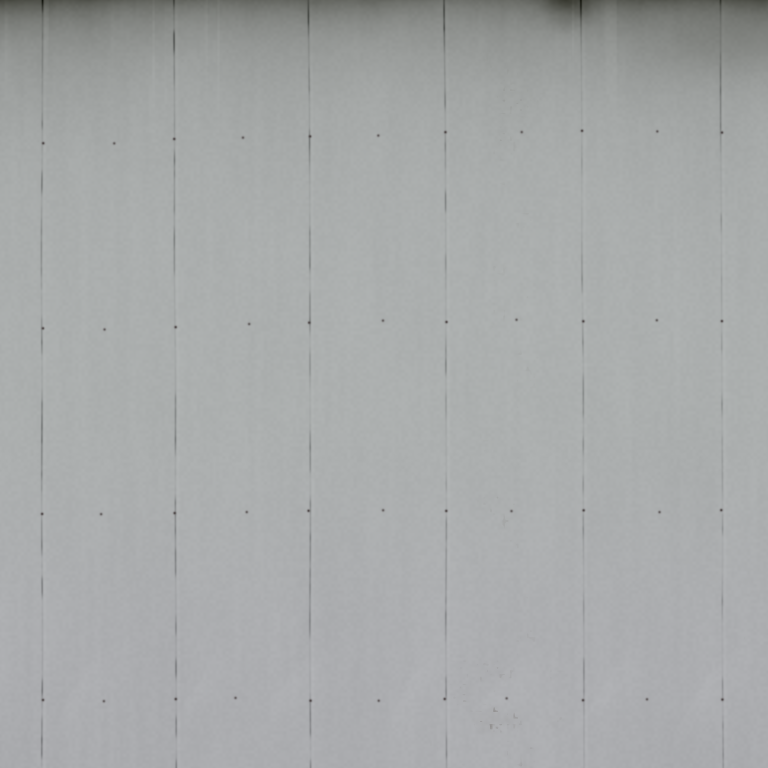
A WebGL 1 fragment shader for this texture:

```glsl
precision highp float;
// Pale grey metal cladding: six faint vertical seams, four rows of screws, soot along the top.
uniform vec2 u_resolution;

float hash(vec2 p) {
  vec3 q = fract(p.xyx * vec3(0.1031, 0.1030, 0.0973));
  q += dot(q, q.yzx + 33.33);
  return fract((q.x + q.y) * q.z);
}

float noise(vec2 p) {
  vec2 i = floor(p), f = fract(p);
  f = f * f * (3.0 - 2.0 * f);
  return mix(mix(hash(i), hash(i + vec2(1, 0)), f.x),
             mix(hash(i + vec2(0, 1)), hash(i + vec2(1, 1)), f.x), f.y);
}

float fbm(vec2 p) {
  float sum = 0.0, amp = 0.5;
  for (int i = 0; i < 4; i++) {
    sum += amp * noise(p);
    p = p * 2.03 + 17.1;
    amp *= 0.5;
  }
  return sum;
}

// Panels widen slightly to the right; the two functions are inverses.
float seamX(float i) { return 0.055 + 0.172 * i + 0.001 * i * i; }
float panelCoord(float x) {
  return (sqrt(0.029584 + 0.004 * (x - 0.055)) - 0.172) / 0.002;
}

// Gaussian blob, used for stains
float blob(vec2 p, vec2 center, vec2 size) {
  vec2 d = (p - center) / size;
  return exp(-dot(d, d));
}

void main() {
  vec2 uv = gl_FragCoord.xy / u_resolution;
  float pixel = 1.0 / min(u_resolution.x, u_resolution.y);
  float depth = 1.0 - uv.y;
  float panel = panelCoord(uv.x);

  // Painted sheet: slightly green in the middle, bluish below
  vec3 color = mix(vec3(0.672, 0.677, 0.688), vec3(0.674, 0.687, 0.685),
                   smoothstep(0.1, 0.5, uv.y));
  color += 0.008 * (hash(vec2(floor(panel) + 3.0, 7.0)) - 0.5);
  color += 0.022 * (fbm(uv * vec2(9.0, 5.0)) - 0.47);
  color += 0.016 * (noise(uv * 240.0) - 0.5);
  color += 0.010 * (noise(uv * vec2(110.0, 6.0)) - 0.5);

  // Soot under the top edge, heavier at the left and right
  float sides = 0.82 + 0.25 * smoothstep(0.30, 0.05, uv.x)
              + 0.16 * smoothstep(0.70, 0.85, uv.x);
  float soot = 0.205 * exp(-depth / 0.090) * sides
             + 0.16 * exp(-depth / 0.020) * sides * sides;
  soot *= 0.8 + 0.4 * fbm(uv * vec2(12.0, 14.0));
  soot += 0.22 * blob(uv, vec2(0.735, 1.0), vec2(0.030, 0.028))
        * (0.5 + 0.8 * noise(uv * vec2(30.0, 50.0)));
  soot += 0.05 * blob(uv, vec2(0.96, 0.94), vec2(0.12, 0.04));
  color -= soot * vec3(0.97, 0.99, 1.06);

  // Pale runs washed down through the soot
  float runs = smoothstep(0.65, 0.95, noise(vec2(uv.x * 130.0, uv.y * 3.0)));
  color += 0.025 * runs * smoothstep(0.20, 0.03, depth)
         * smoothstep(0.45, 0.60, noise(vec2(uv.x * 9.0, 4.0)));

  // Seams: soft hairlines that fade in and out, with a faint lip to the right
  float nearest = floor(panel + 0.5);
  float wander = 0.004 * (0.5 - uv.y) * (0.2 + 0.16 * nearest)
               + 0.002 * (noise(vec2(uv.y * 6.0, nearest * 9.0)) - 0.5);
  float seamDist = uv.x - seamX(nearest) - wander;
  float broken = 0.25 + 1.0 * smoothstep(0.25, 0.85, noise(vec2(nearest * 13.0, uv.y * 38.0)));
  broken *= 0.7 + 0.6 * noise(vec2(nearest * 5.0, uv.y * 110.0));
  broken *= 1.15 - 0.09 * nearest + 0.5 * smoothstep(0.75, 1.0, uv.y);
  float groove = exp(-pow(seamDist / (0.0011 + 0.25 * pixel), 2.0));
  float lip = exp(-pow((seamDist - 0.0035) / 0.002, 2.0));
  color -= 0.105 * groove * broken;
  color += 0.012 * lip;

  // Screws on each seam and, less evenly, at each panel centre
  float column = floor(panel * 2.0 + 0.5);
  float row = clamp(floor((uv.y - 0.088) / 0.2445 + 0.5), 0.0, 3.0);
  float loose = mod(column, 2.0);
  vec2 id = vec2(column + 5.0, row + 11.0);
  vec2 screw = vec2(seamX(column * 0.5), 0.089 + 0.241 * row);
  screw.y += 0.0055 * row * smoothstep(-0.1, 0.7, screw.x);
  screw += (vec2(hash(id), hash(id + 40.0)) - 0.5)
         * mix(vec2(0.003), vec2(0.024, 0.005), loose);
  float head = exp(-pow(length(uv - screw) / (0.0016 + 0.2 * pixel), 2.0));
  color = mix(color, vec3(0.28, 0.25, 0.25), head * (0.9 - 0.2 * loose));

  // Shallow diagonal creases around the lowest row
  float crease = fract(panel * 1.3 - uv.y * 5.0 + 0.3 * noise(uv * 8.0));
  color += 0.012 * smoothstep(0.0, 0.08, crease) * smoothstep(0.5, 0.08, crease)
         * blob(uv, vec2(uv.x, 0.10), vec2(1.0, 0.045));

  // Faint grime and tiny specks, mostly low in the fourth panel and at the right
  float grime = 0.25 * blob(uv, vec2(0.66, uv.y), vec2(0.035, 1.0))
              + blob(uv, vec2(0.66, 0.05), vec2(0.06, 0.07))
              + 0.5 * blob(uv, vec2(0.98, 0.16), vec2(0.03, 0.04));
  float patches = smoothstep(0.45, 0.75, fbm(uv * 32.0));
  float specks = smoothstep(0.78, 0.95, noise(uv * 230.0 + 9.0));
  color -= grime * patches * (0.018 + 0.13 * specks) * vec3(0.9, 1.0, 1.1);

  gl_FragColor = vec4(clamp(color, 0.0, 1.0), 1.0);
}
```
